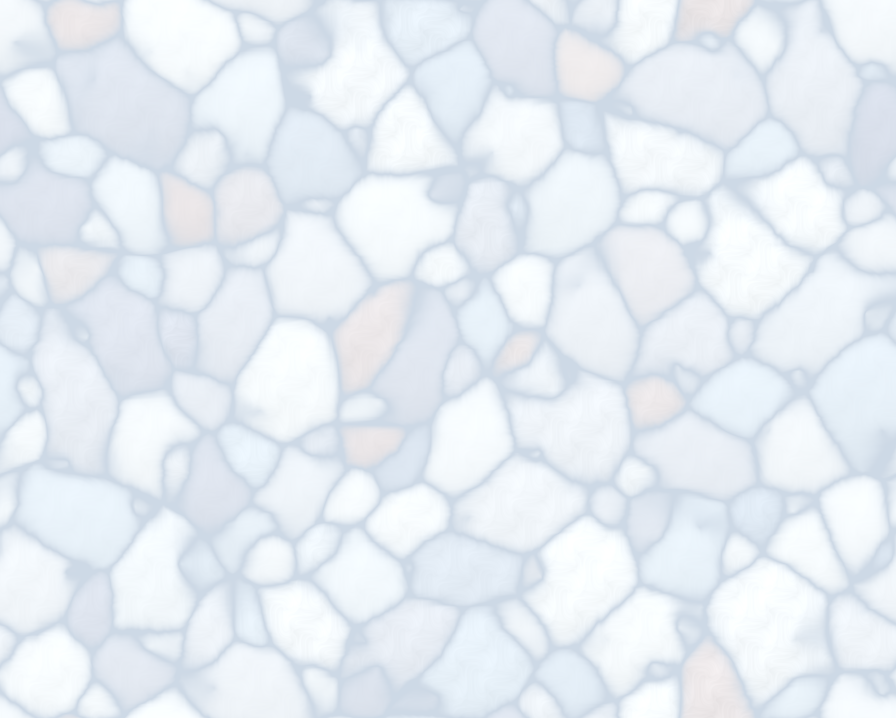
Reproduce this texture procedurally as a Shadertoy shader.

```glsl
// Pale river pebbles packed into a wall, in soft, hazy light.
// Cellular noise with a radius and stretch per stone forms the outlines;
// layered sines bend them and mottle the faces. Everything wraps.

const vec2 GRID = vec2(16.0, 12.0);    // even cell counts, so the tile closes
const float JITTER = 0.82;             // scatter of the stone centres
const vec2 LARGE = vec2(0.22, 0.98);   // radius range on even cells
const vec2 SMALL = vec2(0.02, 0.38);   // radius range on odd cells
const float STRETCH = 0.32;            // greatest elongation
const float BEND = 0.045;              // unevenness of the outlines
const float ROUNDING = 0.22;           // softness of the corners
const float EDGE_FALLOFF = 8.5;        // how fast stones brighten inwards
const float MOTTLE = 0.010;            // strength of the surface grain
const vec3 WHITE = vec3(0.975, 0.992, 1.0);
const vec3 GREY = vec3(0.855, 0.880, 0.925);
const vec3 BLUE = vec3(0.885, 0.935, 0.975);
const vec3 WARM = vec3(0.930, 0.905, 0.905);
const vec3 GAP = vec3(0.805, 0.850, 0.900);
const float TAU = 6.2831853;

vec4 hash4(vec2 cell) {
    vec4 h = fract(cell.xyxy * vec4(0.1031, 0.1030, 0.0973, 0.1099) + 0.137);
    h += dot(h, h.wzxy + 33.33);
    return fract((h.xxyz + h.yzzw) * h.zywx);
}

// Sines turned by an integer matrix, which keeps their period whole.
float layeredSines(vec2 uv, vec2 repeats, vec2 phase) {
    vec2 v = TAU * repeats * uv + phase;
    float sum = 0.0;
    float amplitude = 0.5;
    for (int i = 0; i < 6; i++) {
        sum += amplitude * sin(v.x) * sin(v.y);
        v = mat2(1.0, 1.0, -1.0, 1.0) * v;
        v += 0.9 * sin(v.yx + float(i) * 1.7);
        amplitude *= 0.82;
    }
    return sum;
}

float smoothMin(float a, float b, float k) {
    float h = max(k - abs(a - b), 0.0) / k;
    return min(a, b) - 0.25 * k * h * h;
}

// Finds the nearest stone: edge distance, its cell and the offset from it.
float findStone(vec2 p, out vec2 stone, out vec2 offset) {
    vec3 nearest = vec3(9.0);
    vec2 base = floor(p);
    stone = vec2(0.0);
    offset = vec2(0.0);
    for (int y = -2; y <= 2; y++)
    for (int x = -2; x <= 2; x++) {
        vec2 cell = base + vec2(x, y);
        vec2 id = mod(cell, GRID);
        vec4 h = hash4(id);
        vec2 q = p - cell - 0.5 - (h.xy - 0.5) * JITTER;

        // Large and small stones alternate like a checkerboard.
        bool odd = mod(id.x + id.y, 2.0) > 0.5;
        vec2 range = odd ? SMALL : LARGE;
        float radius = mix(range.x, range.y, h.z);

        // Slightly squared ellipse, leaning either way.
        float angle = (h.w - 0.5) * 2.6;
        float c = cos(angle);
        float s = sin(angle);
        float stretch = 1.0 + STRETCH * fract(h.w * 17.0 + h.x);
        vec2 e = abs(mat2(c, -s, s, c) * q) * vec2(1.0 / stretch, stretch);
        float d = pow(dot(pow(e, vec2(2.5)), vec2(1.0)), 0.4) - radius;

        if (d < nearest.x) {
            nearest = vec3(d, nearest.xy);
            stone = id;
            offset = q;
        } else if (d < nearest.y) {
            nearest.yz = vec2(d, nearest.y);
        } else {
            nearest.z = min(nearest.z, d);
        }
    }
    float edge = smoothMin(nearest.y - nearest.x, nearest.z - nearest.x, ROUNDING);
    return max(edge, 0.0);
}

vec3 stoneColour(vec4 h) {
    vec3 colour = mix(WHITE, GREY, h.x * h.x * h.x);
    colour = mix(colour, BLUE, 0.65 * smoothstep(0.60, 1.0, h.y));
    return mix(colour, WARM, 0.85 * smoothstep(0.91, 0.97, h.z));
}

void mainImage(out vec4 fragColor, in vec2 fragCoord) {
    vec2 uv = fragCoord / iResolution.xy;

    // Uneven outlines
    vec2 bend = vec2(layeredSines(uv, vec2(5.0, 4.0), vec2(0.3)),
                     layeredSines(uv, vec2(4.0, 5.0), vec2(2.1)));
    vec2 stone, offset;
    float edge = findStone(uv * GRID + BEND * bend, stone, offset);
    vec4 h = hash4(stone + 41.0);

    // Face: own tone, light from above, grain that differs per stone
    vec3 colour = stoneColour(h);
    float grain = layeredSines(uv, vec2(15.0, 12.0), h.xy * TAU);
    colour += MOTTLE * grain * (0.6 + 1.8 * h.w * h.w);
    colour += 0.022 * clamp(offset.y, -0.8, 0.6);

    // Rounded sides sink into the hazy gaps
    float rise = 1.0 - exp(-EDGE_FALLOFF * edge * edge / (edge + 0.04));
    colour = mix(GAP, colour, rise);
    fragColor = vec4(clamp(colour, 0.0, 1.0), 1.0);
}
```
